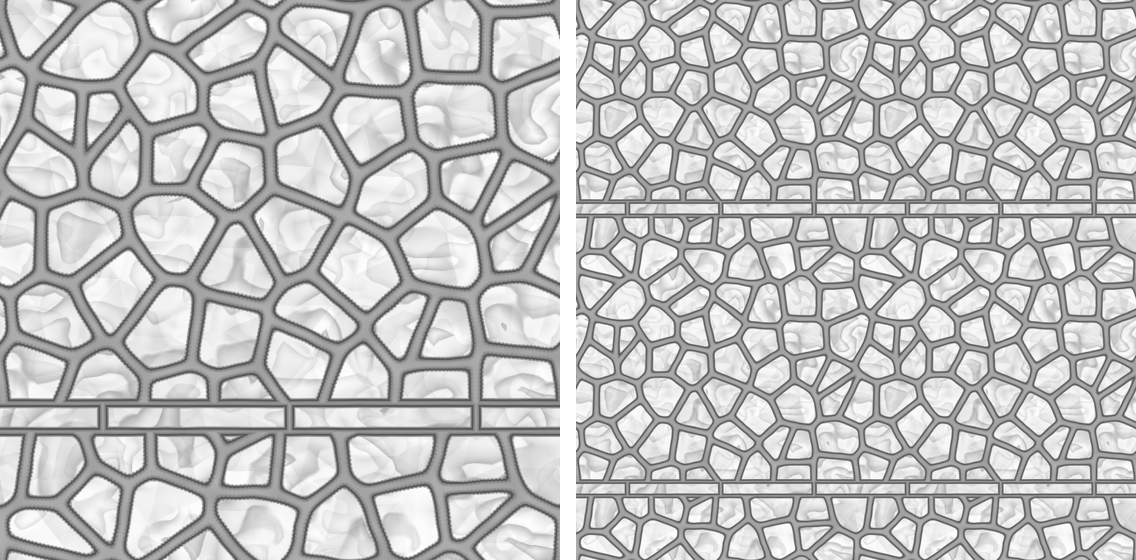
Left: one tile. Right: repeated 2 by 2.
Give the GLSL for this texture map, as a three.js fragment shader.

```glsl
// Pale irregular paving stones in grey grout, crossed by one course of long bricks; tiles seamlessly.
varying vec2 vUv;

const float TAU = 6.2831853;
const float CELLS = 8.0;            // stones across the tile
const float GROUT_HALF = 0.0097;    // half the gap between stones
const float CORNER = 0.0042;        // rounding of stone corners
const float BAND_Y = 0.2545;        // middle of the brick course
const float BAND_HALF = 0.0305;
const float BRICKS = 3.0;
const vec2 BRICK_HALF = vec2(0.1602, 0.0205);

float hash(vec2 p) {
  vec3 q = fract(vec3(p.xyx) * 0.1031);
  q += dot(q, q.yzx + 33.33);
  return fract((q.x + q.y) * q.z);
}

vec2 hash2(vec2 p) {
  return vec2(hash(p + 17.3), hash(p + 71.9));
}

// Value noise that repeats once per unit; linear blending keeps it angular.
float noise(vec2 uv, float period) {
  vec2 p = uv * period;
  vec2 i = floor(p), f = p - i;
  vec2 a = mod(i, period), b = mod(i + 1.0, period);
  float low = mix(hash(a), hash(vec2(b.x, a.y)), f.x);
  float high = mix(hash(vec2(a.x, b.y)), hash(b), f.x);
  return mix(low, high, f.y);
}

vec2 siteOf(vec2 cell) {
  return cell + 0.07 + 0.86 * hash2(mod(cell, CELLS));
}

// Rounded distance to the stone border; also gives stone id, local position and edge tangent.
float stoneDistance(vec2 uv, out vec2 id, out vec2 local, out vec2 tangent) {
  vec2 p = uv * CELLS, base = floor(p), nearest = base;
  float best = 100.0;
  for (int y = -2; y <= 2; y++)
  for (int x = -2; x <= 2; x++) {
    vec2 cell = base + vec2(float(x), float(y));
    vec2 r = siteOf(cell) - p;
    if (dot(r, r) < best) { best = dot(r, r); nearest = cell; }
  }
  vec2 site = siteOf(nearest);
  float sum = 0.0, closest = 100.0;
  for (int y = -2; y <= 2; y++)
  for (int x = -2; x <= 2; x++) {
    if (x == 0 && y == 0) continue;
    vec2 other = siteOf(nearest + vec2(float(x), float(y)));
    vec2 normal = normalize(other - site);
    float d = dot(0.5 * (site + other) - p, normal) / CELLS;
    sum += exp(-d / CORNER);
    if (d < closest) { closest = d; tangent = vec2(-normal.y, normal.x); }
  }
  id = mod(nearest, CELLS);
  local = (p - site) / CELLS;
  return -CORNER * log(sum);
}

// Inward distance to the nearest brick of the course.
float brickDistance(vec2 uv, out float id) {
  float x = (uv.x - 0.1836) * BRICKS;
  id = mod(floor(x), BRICKS);
  vec2 local = vec2((fract(x) - 0.5) / BRICKS, uv.y - BAND_Y);
  vec2 d = BRICK_HALF - abs(local);
  return min(d.x, d.y);
}

// Fan of flat, faintly graded facets around a point.
float facets(vec2 local, vec2 id, float count) {
  vec2 r = local - 0.05 * (hash2(id + 5.0) - 0.5);
  float a = (atan(r.y, r.x) / TAU + 0.5) * count;
  float s = floor(a), f = a - s;
  float here = hash(id * 3.1 + mod(s, count));
  float next = hash(id * 3.1 + mod(s + 1.0, count));
  return mix(here * (0.6 + 0.4 * f), next * 0.6, smoothstep(0.93, 1.0, f));
}

// Chipped layers: each step has a thin dark rim that fades to one side.
float chips(vec2 uv, float period, float steps) {
  vec2 bend = vec2(noise(uv, 24.0), noise(uv + 0.37, 24.0)) - 0.5;
  float f = fract(noise(uv + 0.035 * bend, period) * steps);
  return smoothstep(0.0, 0.12, f) * pow(1.0 - f, 2.5);
}

float stoneTone(vec2 uv, vec2 local, vec2 id) {
  vec2 q = uv + hash2(id + 41.0);
  float wear = smoothstep(0.3, 0.75, noise(q + 0.2, 13.0));
  float tone = 0.992 - 0.085 * facets(local, id, 7.0);
  tone -= 0.27 * wear * chips(q, 17.0, 3.0);
  tone -= 0.13 * (1.0 - 0.6 * wear) * chips(q + 0.5, 29.0, 2.0);
  return tone + 0.05 * wear * (noise(q, 60.0) - 0.5);
}

// Tone across a border: grout, dark groove, steep bevel, stone face.
float borderTone(float e, float grout, float face) {
  float tone = mix(grout, 0.52, smoothstep(-0.0075, -0.0018, e));
  tone = mix(tone, 0.34, smoothstep(-0.0026, -0.0004, e));
  tone = mix(tone, 0.55, smoothstep(0.0008, 0.0026, e));
  return mix(tone, face, smoothstep(0.0022, 0.0055, e));
}

void main() {
  vec2 wobble = vec2(noise(vUv, 32.0), noise(vUv + 0.61, 32.0)) - 0.5;
  vec2 id, local, tangent;
  float stone = stoneDistance(vUv + 0.004 * wobble, id, local, tangent) - GROUT_HALF;

  // Small tool marks along the stone borders.
  float marks = cos(TAU * 140.0 * dot(local, tangent));
  stone += 0.0007 * marks * noise(vUv, 40.0);

  // The course cuts the stones and holds its own bricks.
  float bandEdge = abs(vUv.y - BAND_Y) - BAND_HALF;
  stone = min(stone, bandEdge + 0.0012 * wobble.y);
  float brickId;
  float brick = brickDistance(vUv + 0.0012 * wobble, brickId);
  bool isBrick = brick > stone;
  if (isBrick) id = vec2(brickId, 53.0);

  float face = stoneTone(vUv, local, id) - (isBrick ? 0.03 : 0.0);
  float grout = 0.655 + 0.07 * (noise(vUv, 36.0) - 0.5);
  gl_FragColor = vec4(vec3(borderTone(max(stone, brick), grout, face)), 1.0);
}
```
